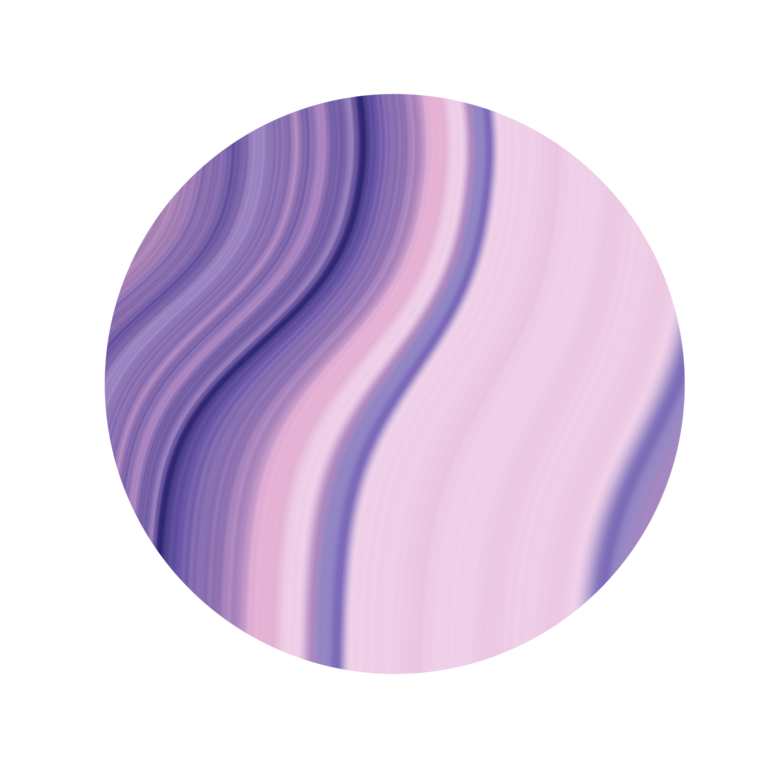
This background is drawn by a three.js fragment shader. Its source:

```glsl
// A disc of marbled agate on white: violet veins at left, pale pink at right.
// Four S-shaped guide curves define a flow coordinate; colour bands and
// layered sine streaks are then painted along that coordinate.

#define DISC_CENTER vec2(0.514, 0.5)
#define DISC_RADIUS 0.3776
#define EDGE_SOFTNESS 0.0012
#define STREAK_STRENGTH 0.030
#define NAVY vec3(0.21, 0.17, 0.47)
#define INDIGO vec3(0.40, 0.33, 0.62)
#define VIOLET vec3(0.53, 0.43, 0.69)
#define LAVENDER vec3(0.64, 0.55, 0.78)
#define MAUVE vec3(0.69, 0.54, 0.75)
#define ROSE vec3(0.90, 0.70, 0.84)
#define BLUSH vec3(0.935, 0.815, 0.91)
#define PERIWINKLE vec3(0.58, 0.53, 0.77)

varying vec2 vUv;

// S-curve x(y): middle x, half swing, middle y, length of the bend.
float guide(float midX, float swing, float midY, float bend, float y) {
  float t = (y - midY) / bend;
  float top = max(y - 0.77, 0.0);
  return midX + swing * (1.0 - 2.0 / (1.0 + exp(2.0 * t))) - 0.8 * top * top;
}

// Flow coordinate: whole numbers fall on the four guide curves.
float flow(vec2 p) {
  float outer = guide(0.200, 0.112, 0.603, 0.100, p.y);
  float dark  = guide(0.342, 0.138, 0.553, 0.127, p.y);
  float blue  = guide(0.543, 0.102, 0.518, 0.150, p.y);
  float right = guide(0.833, 0.075, 0.430, 0.150, p.y);
  if (p.x < dark) return (p.x - outer) / (dark - outer);
  if (p.x < blue) return 1.0 + (p.x - dark) / (blue - dark);
  return 2.0 + (p.x - blue) / (right - blue);
}

// Soft bell-shaped vein around a flow value.
float vein(float u, float center, float width) {
  float d = (u - center) / width;
  return exp(-d * d);
}

// Violet veins left of the rose band.
vec3 violetSide(float u) {
  vec3 c = mix(MAUVE * 0.96, VIOLET, smoothstep(-0.45, -0.05, u));
  c = mix(c, INDIGO, 0.9 * vein(u, 0.0, 0.07));
  c = mix(c, INDIGO, 0.4 * vein(u, -0.24, 0.04));
  c = mix(c, LAVENDER, 0.8 * vein(u, 0.19, 0.09));
  c = mix(c, MAUVE, 0.8 * vein(u, 0.47, 0.045));
  c = mix(c, INDIGO, 0.4 * vein(u, 0.56, 0.03));
  c = mix(c, MAUVE * 1.05, 0.9 * vein(u, 0.67, 0.045));
  c = mix(c, INDIGO, 0.7 * vein(u, 0.80, 0.06));
  c = mix(c, LAVENDER, 0.85 * vein(u, 0.895, 0.022));
  // Darkest vein fades rightwards into mauve.
  c = mix(c, INDIGO * 1.08, smoothstep(0.92, 1.0, u));
  c = mix(c, NAVY, vein(u, 1.0, 0.055));
  c = mix(c, VIOLET, smoothstep(1.07, 1.25, u));
  c = mix(c, MAUVE, smoothstep(1.22, 1.46, u));
  return c;
}

// Rose band, blue ribbon, pale field and right-hand ribbon.
vec3 pinkSide(float u) {
  vec3 c = mix(ROSE, BLUSH, smoothstep(1.60, 1.72, u));
  c = mix(c, ROSE * 0.96, 0.5 * vein(u, 1.63, 0.025));
  c = mix(c, MAUVE, smoothstep(1.77, 1.85, u));
  c = mix(c, PERIWINKLE, smoothstep(1.83, 1.90, u));
  c = mix(c, INDIGO * 1.15, 0.75 * vein(u, 1.98, 0.035));
  c = mix(c, BLUSH, smoothstep(1.99, 2.045, u));
  c = mix(c, ROSE, 0.35 * vein(u, 2.30, 0.06) + 0.25 * vein(u, 2.62, 0.07));
  c = mix(c, ROSE, 0.3 * vein(u, 2.86, 0.05));
  c = mix(c, PERIWINKLE, smoothstep(2.94, 3.04, u));
  c = mix(c, INDIGO * 1.1, 0.65 * vein(u, 3.05, 0.03));
  c = mix(c, MAUVE, 0.6 * vein(u, 3.17, 0.05));
  return c;
}

// Fine lines that run along the flow.
float streaks(float u) {
  float wide = sin(u * 43.0 + 1.6 * sin(u * 13.0));
  float fine = sin(u * 97.0 + 2.0 * sin(u * 21.0) + 1.0);
  float hair = sin(u * 171.0 + 2.3);
  return 0.5 * wide + 0.6 * fine + 0.4 * hair;
}

void main() {
  float u = flow(vUv);
  vec3 stone = mix(violetSide(u), pinkSide(u), smoothstep(1.43, 1.53, u));

  float strength = STREAK_STRENGTH * mix(1.0, 0.2, smoothstep(1.35, 1.6, u));
  stone += strength * streaks(u) * vec3(1.0, 0.95, 0.7);

  float distanceToRim = length(vUv - DISC_CENTER) - DISC_RADIUS;
  float outside = smoothstep(-EDGE_SOFTNESS, EDGE_SOFTNESS, distanceToRim);
  gl_FragColor = vec4(mix(stone, vec3(1.0), outside), 1.0);
}
```
